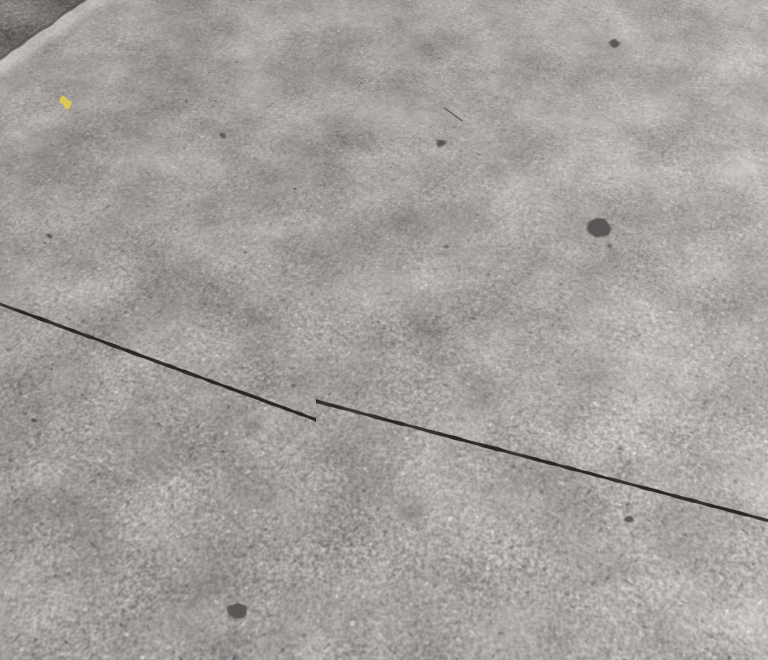
This texture is drawn by a Shadertoy shader. Its source:

```glsl
// Weathered concrete paving seen at a slant, crossed by a dark, offset joint.
// Layered gradient noise makes the mottling and grain, finer with distance;
// distance functions add the joint, kerb, stains, pits, a leaf and a twig.

const vec3 CONCRETE = vec3(0.645, 0.633, 0.624);
const vec3 JOINT = vec3(0.13, 0.12, 0.115);
const vec3 STAIN = vec3(0.30, 0.29, 0.285);
const vec3 ROAD = vec3(0.47, 0.455, 0.445);
const vec3 KERB = vec3(0.76, 0.75, 0.735);
const vec3 LEAF = vec3(0.86, 0.78, 0.34);
const vec3 TWIG = vec3(0.30, 0.28, 0.27);

const float MOTTLE = 0.15;          // contrast of the patches
const float GRAIN = 0.15;           // contrast of the fine aggregate
const float PERSPECTIVE = 0.35;     // shrinking of the grain towards the top
const float JOINT_HALF_WIDTH = 0.0025;
const float JOINT_BREAK = 0.479;    // where the joint jumps sideways
const int STAIN_COUNT = 11;

float hash(vec2 p) {
    vec3 q = fract(p.xyx * vec3(0.1031, 0.1030, 0.0973));
    q += dot(q, q.yzx + 33.33);
    return fract((q.x + q.y) * q.z);
}

float cornerSlope(vec2 cell, vec2 offset) {
    float angle = 6.2832 * hash(cell);
    return dot(vec2(cos(angle), sin(angle)), offset);
}

// Gradient noise, roughly -1 to 1
float noise(vec2 p) {
    vec2 c = floor(p), f = p - c;
    vec2 u = f * f * f * (f * (f * 6.0 - 15.0) + 10.0);
    vec2 e = vec2(1.0, 0.0);
    float low = mix(cornerSlope(c, f), cornerSlope(c + e, f - e), u.x);
    float high = mix(cornerSlope(c + e.yx, f - e.yx), cornerSlope(c + 1.0, f - 1.0), u.x);
    return 1.4 * mix(low, high, u.y);
}

// Turned octaves keep the lattice from showing
float fbm(vec2 p, float gain) {
    float sum = 0.0, weight = 0.5;
    for (int i = 0; i < 5; i++) {
        sum += weight * noise(p);
        p = mat2(1.6, 1.2, -1.2, 1.6) * p + 17.3;
        weight *= gain;
    }
    return sum;
}

float segmentDistance(vec2 p, vec2 a, vec2 b) {
    vec2 d = b - a;
    return length(p - a - d * clamp(dot(p - a, d) / dot(d, d), 0.0, 1.0));
}

float jointDistance(vec2 p) {
    bool left = p.x < JOINT_BREAK;
    float slope = left ? -0.366 : -0.264;
    float height = left ? 0.364 : 0.392;
    return abs(p.y - height - slope * (p.x - JOINT_BREAK)) / sqrt(1.0 + slope * slope);
}

// Round marks: some large and faint, the others small and dark
float stains(vec2 p, float aspect) {
    float cover = 0.0;
    vec2 wobble = 0.003 * vec2(noise(p * 70.0), noise(p * 70.0 + 40.0));
    for (int i = 0; i < STAIN_COUNT; i++) {
        float k = float(i);
        vec2 centre = fract(vec2(0.78, 0.655) + k * vec2(0.7549, 0.5698)) * vec2(aspect, 1.0);
        float size = i == 0 ? 1.0 : hash(vec2(k, 7.0));
        float faint = i == 0 ? 0.0 : step(0.4, hash(vec2(k, 23.0)));
        float radius = mix(0.004, 0.018, size * size * size) + 0.008 * faint;
        float r = length((p - centre + wobble) * vec2(1.0, 1.25));
        float soft = mix(0.003, radius * 0.8, faint);
        cover = max(cover, mix(0.85, 0.28, faint) * (1.0 - smoothstep(radius - soft, radius + soft, r)));
    }
    return cover;
}

// Sparse tiny pits, at most one to a cell
float pits(vec2 p) {
    vec2 cell = floor(p), f = fract(p);
    vec2 centre = 0.2 + 0.6 * vec2(hash(cell + 3.0), hash(cell + 11.0));
    float radius = 0.03 + 0.04 * hash(cell + 19.0);
    return step(0.96, hash(cell)) * (1.0 - smoothstep(radius * 0.3, radius * 1.5, length(f - centre)));
}

void mainImage(out vec4 fragColor, in vec2 fragCoord) {
    vec2 p = fragCoord / iResolution.y;
    float aspect = iResolution.x / iResolution.y;
    float edge = max(0.0012, 0.6 / iResolution.y);
    vec2 ground = vec2(p.x - 0.58, p.y) / (1.0 - PERSPECTIVE * p.y);

    // Broad light, mottling and grain
    float tone = 0.075 * (smoothstep(0.3, 1.25, p.x) - 0.35);
    tone += MOTTLE * fbm(ground * vec2(5.5, 6.5) + 9.0, 0.68);
    float nearness = mix(1.0, 0.5, smoothstep(0.1, 1.0, p.y));
    float patchiness = 1.0 + 0.5 * noise(ground * 9.0 + 60.0);
    vec2 turned = mat2(0.8, 0.6, -0.6, 0.8) * ground;
    float grain = 0.5 * noise(turned * 95.0 + 5.0) + 0.6 * noise(ground * 165.0 + 31.0);
    tone += GRAIN * nearness * patchiness * grain;
    tone -= 0.12 * nearness * smoothstep(0.45, 0.8, noise(turned * 80.0 + 80.0));
    tone += 0.12 * nearness * smoothstep(0.45, 0.8, noise(turned * 90.0 + 120.0));
    vec3 color = CONCRETE + tone * vec3(1.0, 0.99, 0.97);

    // Stains and pits
    color = mix(color, STAIN, stains(p, aspect));
    color = mix(color, STAIN, 0.6 * pits(ground * 13.0));

    // Kerb and road in the upper left corner
    float road = (p.y - 0.909 - 0.7 * p.x) / 1.22 + 0.002 * noise(p * 45.0);
    color = mix(color, KERB + 0.7 * tone, 0.85 * smoothstep(-0.026, -0.012, road));
    color = mix(color, ROAD + 1.4 * tone, smoothstep(-0.002, 0.002, road));
    color = mix(color, STAIN, 0.5 * (1.0 - smoothstep(0.001, 0.004, abs(road - 0.002))));

    // Joint with slightly ragged sides
    float width = JOINT_HALF_WIDTH + 0.0009 * noise(p * 55.0);
    float joint = 1.0 - smoothstep(width - edge, width + edge, jointDistance(p));
    color = mix(color, JOINT + 0.12 * max(noise(p * 25.0), 0.0), 0.95 * joint);

    // Fallen leaf and twig
    float leaf = segmentDistance(p, vec2(0.096, 0.848), vec2(0.102, 0.842)) + 0.003 * noise(p * 120.0);
    color = mix(color, LEAF, 1.0 - smoothstep(0.006 - edge, 0.006 + edge, leaf));
    float twig = segmentDistance(p, vec2(0.674, 0.836), vec2(0.700, 0.817));
    color = mix(color, TWIG, 0.75 * (1.0 - smoothstep(0.0, 0.001 + edge, twig)));

    fragColor = vec4(clamp(color, 0.0, 1.0), 1.0);
}
```
